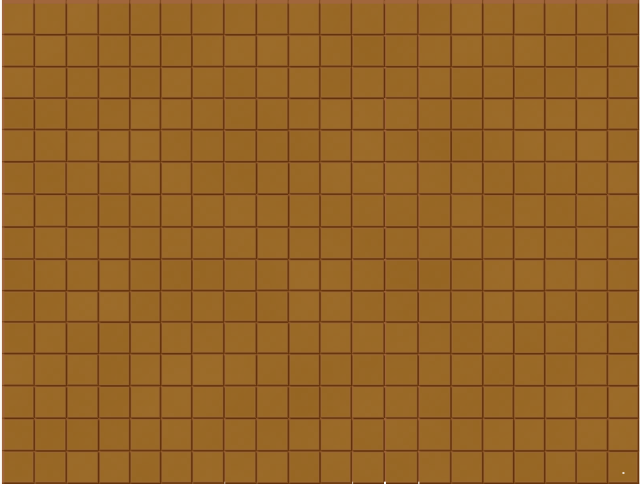
Give the GLSL for this pattern, as a WebGL 2 fragment shader.

```glsl
#version 300 es
precision highp float;
// A wall of 20 x 15 brown square tiles with thin dark joints and pinkish bevels.
// Joint positions drift by a few sines; wider tiles show more of their lit rim.
// All distances are measured in tiles, with rows counted from the top.

#define GRID vec2(20.0, 15.0)
#define WALL_MIN vec2(0.0040, 0.0040)
#define WALL_MAX vec2(0.9975, 0.9985)
#define JOINT_HALF 0.022
#define SHOULDER 0.042
#define HALO 0.080
#define RIM 0.055
#define JITTER 0.014
#define GRAIN 0.006
#define TONE 0.016

uniform vec2 u_resolution;
out vec4 outColor;

const float PI = 3.14159;
const vec3 TILE = vec3(0.600, 0.410, 0.150);
const vec3 BLOOM = vec3(0.602, 0.410, 0.205);
const vec3 EDGE = vec3(0.545, 0.345, 0.150);
const vec3 JOINT = vec3(0.385, 0.190, 0.035);
const vec3 LIT = vec3(0.630, 0.400, 0.235);
const vec3 PAPER = vec3(0.99, 0.98, 0.96);

float hash(vec2 p) {
    return fract(sin(dot(p, vec2(127.1, 311.7))) * 43758.5453);
}

// Position of joint k on each axis: even spacing plus a slow drift
vec2 jointAt(vec2 k) {
    vec2 t = PI * k / GRID;
    return k + vec2(0.015, -0.014) * sin(t)
             + vec2(-0.050, 0.014) * sin(2.0 * t)
             + vec2(0.030, -0.013) * sin(3.0 * t)
             + vec2(0.008, 0.012) * sin(4.0 * t)
             + vec2(-0.005, 0.015) * sin(5.0 * t)
             + vec2(0.015, 0.0) * sin(6.0 * t)
             - vec2(0.017, 0.0) * sin(8.0 * t);
}

// Box-filtered coverage of everything nearer than r
vec2 within(vec2 d, float r, vec2 px) {
    return clamp((r - d) / px + 0.5, 0.0, 1.0);
}

void main() {
    vec2 p = gl_FragCoord.xy / u_resolution;
    p.y = 1.0 - p.y;
    vec2 g = (p - WALL_MIN) / (WALL_MAX - WALL_MIN) * GRID;
    vec2 px = GRID / ((WALL_MAX - WALL_MIN) * u_resolution);

    // Tile index and its two bounding joints
    vec2 k = floor(g);
    k += step(jointAt(k + 1.0), g) + step(jointAt(k), g) - 1.0;
    k = clamp(k, vec2(0.0), GRID - 1.0);
    vec2 lo = jointAt(k), hi = jointAt(k + 1.0);
    vec2 open = smoothstep(1.00, 1.06, hi - lo);

    // Distance to the nearest joint, slightly shifted per segment
    vec2 mid = step(0.5 * (lo + hi), g);
    vec2 id = k + mid;
    vec2 shift = vec2(hash(vec2(id.x, k.y)), hash(vec2(k.x, id.y) + 57.0)) - 0.5;
    vec2 d = abs(g - mix(lo, hi, mid) - JITTER * shift);
    vec2 inner = step(0.5, id);

    // Tile face: tone per tile, slow drift and faint blocky mottling
    vec2 f = g - lo;
    float drift = sin(g.x * 0.9 + 1.3 * sin(g.y * 0.5)) * sin(g.y * 0.8 + 1.0);
    float tone = hash(k + 11.0) - 0.5 + 0.4 * drift;
    float mottle = hash(floor(g * 5.0)) - 0.5;
    vec3 col = TILE + TONE * tone + GRAIN * mottle * vec3(0.7, 0.7, 2.0);

    // Greyish bloom, then a darker shoulder, on both sides of a joint
    vec2 halo = 1.0 - smoothstep(vec2(0.6 * HALO), vec2(HALO), d);
    vec2 soft = 1.0 - smoothstep(vec2(JOINT_HALF), vec2(SHOULDER + 0.015), d);
    col = mix(col, BLOOM, 0.9 * max(halo.x, halo.y));
    col = mix(col, EDGE, 0.9 * max(soft.x, soft.y));

    // Lit rim along the left and top of wide tiles and of the whole wall
    vec2 rim = 1.0 - smoothstep(vec2(JOINT_HALF), vec2(JOINT_HALF + RIM), f);
    rim *= mix(vec2(0.10), vec2(1.0), max(open, 1.0 - step(0.5, k)));
    col = mix(col, LIT, max(rim.x, rim.y));

    // Dark joints, fading at the start of each segment
    vec2 start = smoothstep(vec2(0.0), vec2(0.10), f.yx);
    vec2 wear = 0.90 + 0.20 * shift;
    vec2 ink = within(d, JOINT_HALF, px) * inner * wear;
    ink *= mix(vec2(0.60), vec2(1.0), start);
    col = mix(col, JOINT, max(ink.x, ink.y));

    // Lit dot where joints cross, strongest beside wide tiles
    float corner = 1.0 - smoothstep(0.02, 0.085, length(f - 0.01));
    col = mix(col, LIT, corner * (0.30 + 0.45 * max(open.x, open.y)));

    // Pale margin: sides, small notches below wide tiles, one chip
    vec2 outside = clamp(vec2(-g.x - 0.02, g.x - GRID.x - 0.03) / px.x + 0.5, 0.0, 1.0);
    float notch = open.x * within(f.xx, 0.05, px.xx).x * inner.x
                * clamp((g.y - GRID.y + 0.05) / px.y + 0.5, 0.0, 1.0);
    float chip = 1.0 - smoothstep(0.02, 0.05, length(g - vec2(19.53, 14.68)));
    col = mix(col, PAPER, max(max(outside.x, outside.y), max(notch, 0.8 * chip)));

    outColor = vec4(col, 1.0);
}
```
